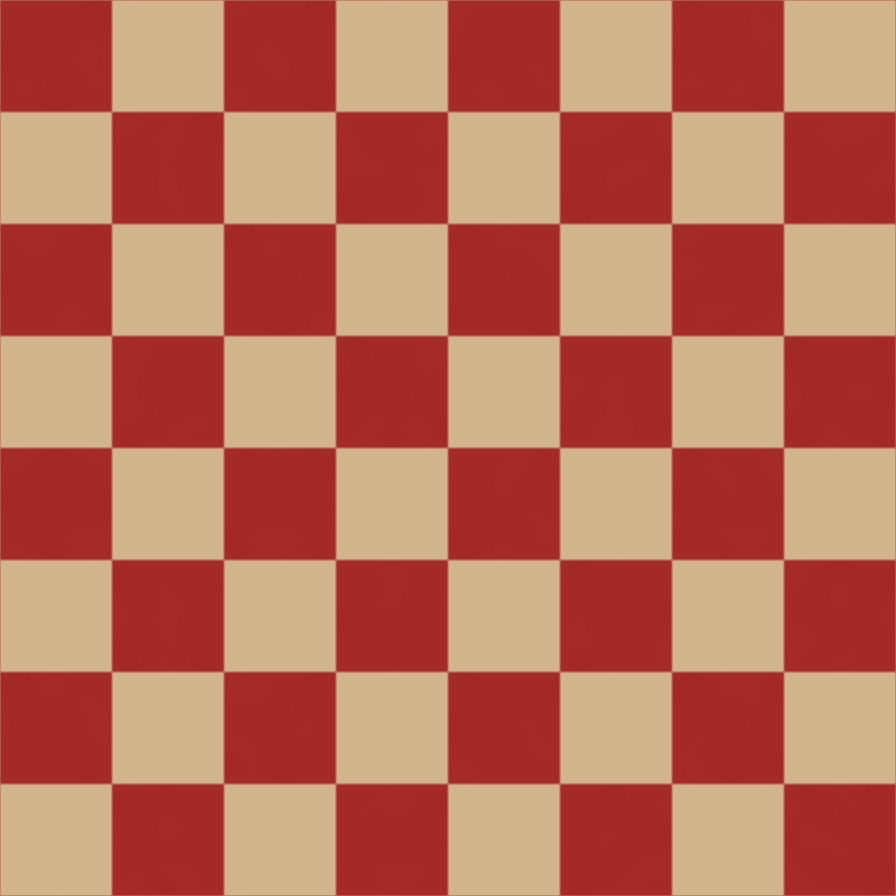
Reproduce this pattern procedurally as a Shadertoy shader.

```glsl
// Red and tan checkerboard, eight squares each way, with soft edges and faint mottling.

const float SQUARES = 8.0;           // squares per side; even, so the board wraps
const vec3 RED = vec3(0.643, 0.163, 0.163);
const vec3 TAN = vec3(0.822, 0.706, 0.549);
const float EDGE_SOFTNESS = 0.0125;  // half width of the blend, in squares
const float MOTTLE_PERIOD = 24.0;    // noise cells per side; whole, so it wraps
const float MOTTLE_AMOUNT = 0.008;   // brightness variation in the red squares

// Unit gradient at a lattice point, wrapped to the noise period
vec2 latticeGradient(vec2 cell) {
    cell = mod(cell, MOTTLE_PERIOD);
    float h = fract(sin(dot(cell, vec2(127.1, 311.7))) * 43758.5);
    float angle = 6.28319 * h;
    return vec2(cos(angle), sin(angle));
}

// Tileable gradient noise, roughly -0.7 to 0.7
float gradientNoise(vec2 p) {
    vec2 i = floor(p);
    vec2 f = fract(p);
    vec2 u = f * f * f * (f * (f * 6.0 - 15.0) + 10.0);
    vec2 e = vec2(0.0, 1.0);
    float a = dot(latticeGradient(i), f);
    float b = dot(latticeGradient(i + e.yx), f - e.yx);
    float c = dot(latticeGradient(i + e.xy), f - e.xy);
    float d = dot(latticeGradient(i + e.yy), f - e.yy);
    return mix(mix(a, b, u.x), mix(c, d, u.x), u.y);
}

// Signed distance to the nearest grid line; the sign alternates by square
vec2 alternatingDistance(vec2 p) {
    vec2 side = 1.0 - 2.0 * mod(floor(p), 2.0);
    return side * (0.5 - abs(fract(p) - 0.5));
}

void mainImage(out vec4 fragColor, in vec2 fragCoord) {
    vec2 uv = fragCoord / iResolution.xy;

    // Checker mask: 1 on tan squares, 0 on red; lower left is tan
    vec2 softness = max(vec2(EDGE_SOFTNESS), 0.5 * SQUARES / iResolution.xy);
    vec2 signs = clamp(alternatingDistance(uv * SQUARES) / softness, -1.0, 1.0);
    float tanMask = 0.5 + 0.5 * signs.x * signs.y;

    // Faint uneven tone on the red squares
    float mottle = MOTTLE_AMOUNT * gradientNoise(uv * MOTTLE_PERIOD);
    vec3 color = mix(RED + mottle, TAN, tanMask);

    fragColor = vec4(color, 1.0);
}
```
